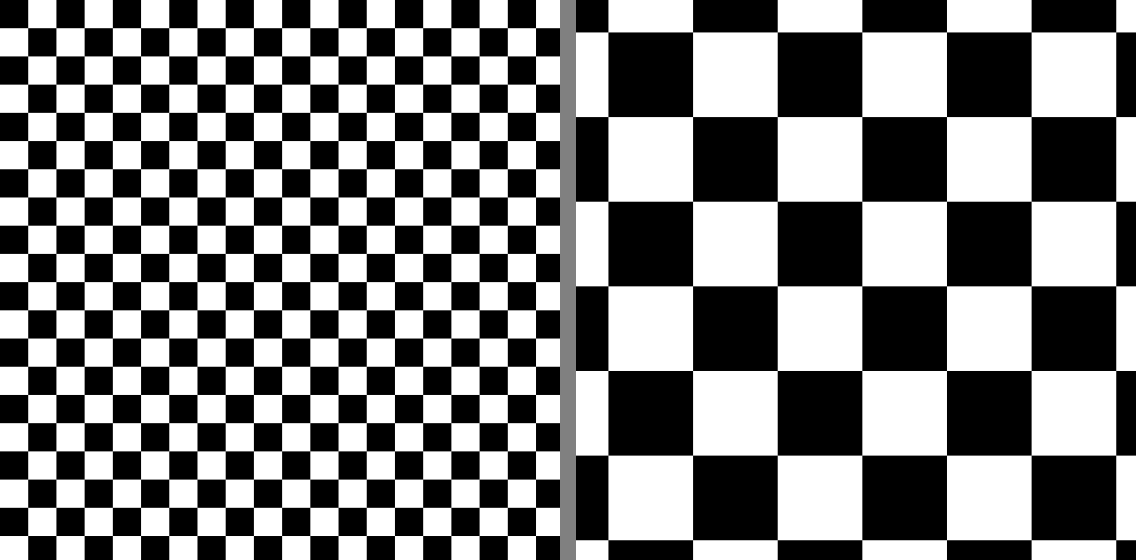
Left, the full canvas; right, a detail of the centre.
Write a three.js fragment shader that draws this pattern.

```glsl
// Black and white checkerboard of square cells, anchored at the top left corner,
// with the last column and row cut off by the canvas edge. Each axis gives a
// smoothed square wave of signs, and the product of the two picks the colour.

varying vec2 vUv;

const float CELLS_ACROSS = 19.85;
const vec3 BLACK = vec3(0.0);
const vec3 WHITE = vec3(1.0);

// Signed distance to the nearest cell edge: positive in even cells, negative in odd
vec2 edgeDistance(vec2 cellPos) {
  vec2 fromEvenCentre = mod(cellPos + 0.5, 2.0) - 1.0;
  return 0.5 - abs(fromEvenCentre);
}

// Square wave from -1 to 1, blended over one filter width at each edge
vec2 squareWave(vec2 cellPos, vec2 filterWidth) {
  return clamp(2.0 * edgeDistance(cellPos) / filterWidth, -1.0, 1.0);
}

// Share of white: 0 where both signs agree, 1 where they differ
float checker(vec2 cellPos, vec2 filterWidth) {
  vec2 wave = squareWave(cellPos, filterWidth);
  return 0.5 - 0.5 * wave.x * wave.y;
}

void main() {
  // Count cells rightwards and downwards from the top left
  vec2 cellPos = vec2(vUv.x, 1.0 - vUv.y) * CELLS_ACROSS;
  vec2 filterWidth = max(fwidth(cellPos), vec2(0.0001));

  gl_FragColor = vec4(mix(BLACK, WHITE, checker(cellPos, filterWidth)), 1.0);
}
```
